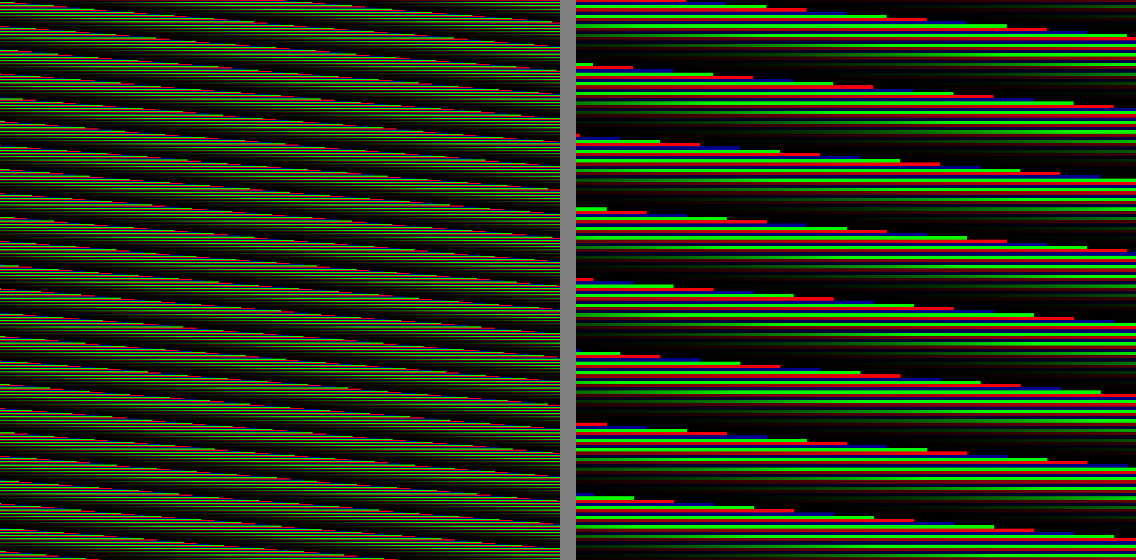
Left: the whole. Right: its middle third, enlarged.
Give the GLSL for this pattern, as a Shadertoy shader.

```glsl
// Fading scan lines: thin rows cycle through red, blue and green.
// Each row lights up to a moving edge and decays behind it; the edge shifts
// from row to row, which forms slanted stepped bands.

#define LINES 523.2                  // scan lines over the canvas height
#define BANDS_DOWN 23.43             // band repeats down the canvas
#define BANDS_ACROSS 1.879           // band repeats across the canvas
#define FIRST_EDGE 0.510             // lit end of the top line
#define GAIN vec3(1.02, 3.4, 0.58)   // strength per channel before clipping
#define DECAY vec3(1.5, 2.4, 1.7)    // fade exponent per channel
#define PEAK 0.98                    // brightest channel value
#define SOFTNESS 0.12                // half width of line blend, in output samples

// Primary colour of a line, cycling downward.
vec3 linePrimary(float line) {
    float slot = mod(line, 3.0);
    return slot < 0.5 ? vec3(1.0, 0.0, 0.04)
         : slot < 1.5 ? vec3(0.0, 0.01, 1.0)
                      : vec3(0.02, 1.0, 0.0);
}

// Light of one line at horizontal position x.
vec3 lineLight(float line, float x, float sampleWidth) {
    float age = fract((FIRST_EDGE - x) * BANDS_ACROSS + line * BANDS_DOWN / LINES);
    vec3 glow = min(GAIN * pow(vec3(1.0 - age), DECAY), vec3(PEAK));
    float level = dot(glow, step(0.5, linePrimary(line)));
    float edge = smoothstep(0.0, sampleWidth * BANDS_ACROSS, age);
    return linePrimary(line) * level * edge;
}

void mainImage(out vec4 fragColor, in vec2 fragCoord) {
    vec2 uv = fragCoord / iResolution.xy;
    vec2 sampleSize = 1.0 / iResolution.xy;

    // Line index counted from the top, and offset from the line centre
    float row = (1.0 - uv.y) * LINES;
    float line = floor(row);
    float offset = row - line - 0.5;

    // Smooth the boundary with the nearest neighbouring line
    float neighbour = line + (offset < 0.0 ? -1.0 : 1.0);
    float boundary = 0.5 - abs(offset);
    float blend = max(0.0, 0.5 - boundary / (2.0 * SOFTNESS * LINES * sampleSize.y));

    vec3 light = mix(lineLight(line, uv.x, sampleSize.x),
                     lineLight(neighbour, uv.x, sampleSize.x), blend);
    fragColor = vec4(light, 1.0);
}
```
